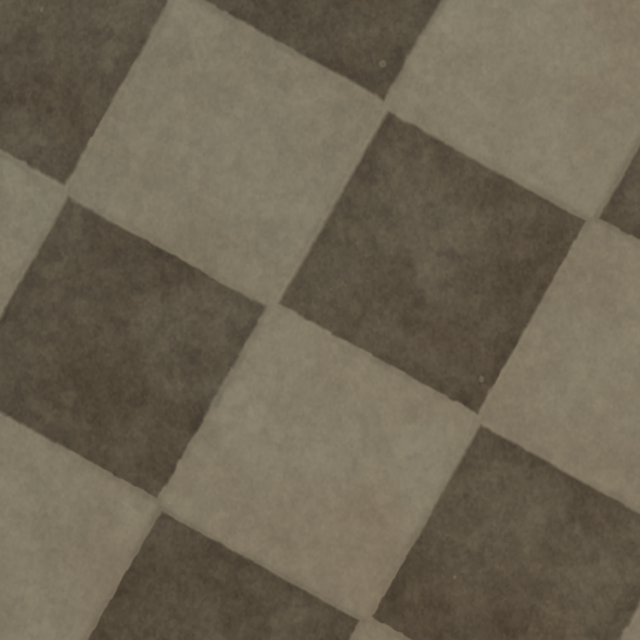
This pattern is drawn by a WebGL 1 fragment shader. Its source:

```glsl
precision highp float;
// Worn stone checkerboard floor, turned on the canvas, with mottled brown and beige tiles.

uniform vec2 u_resolution;

#define CORNER vec2(0.426, 0.523)      // one tile junction
#define SIDE_A vec2(0.3223, -0.1780)   // tile edge running right
#define SIDE_B vec2(0.1771, 0.3120)    // tile edge running up
#define INSET 0.019                    // joint width beside dark tiles
#define SOFTNESS 0.010                 // blur of tile edges
#define ROUGHNESS 0.007                // wobble of tile edges
#define LIGHT_COLOR vec3(0.506, 0.470, 0.395)
#define DARK_COLOR vec3(0.345, 0.309, 0.251)
#define JOINT_COLOR vec3(0.455, 0.415, 0.345)
#define MOTTLE 0.11                    // strength of the stone clouds
#define GRAIN 0.075                    // strength of the fine grain

float hash(vec2 p) {
  p = fract(p * vec2(0.1031, 0.1137));
  p += dot(p, p.yx + 33.33);
  return fract((p.x + p.y) * p.x * 97.3);
}

vec2 hash2(vec2 p) {
  return vec2(hash(p + 17.0), hash(p + 71.0));
}

// Soft cellular noise: random cell values blended by distance, about -0.5 to 0.5.
float cells(vec2 p) {
  vec2 base = floor(p);
  float sum = 0.0;
  float weight = 0.0;
  for (int y = -1; y <= 1; y++) {
    for (int x = -1; x <= 1; x++) {
      vec2 id = base + vec2(float(x), float(y));
      vec2 away = id + hash2(id + 200.0) - p;
      float w = exp(-6.0 * dot(away, away));
      sum += w * hash(id + 300.0);
      weight += w;
    }
  }
  return sum / weight - 0.5;
}

// Small pale chips: only a few cells hold one.
float chips(vec2 p) {
  vec2 id = floor(p);
  vec2 away = fract(p) - 0.3 - 0.4 * hash2(id + 500.0);
  float size = 0.08 + 0.12 * hash(id + 620.0);
  float ragged = length(away * vec2(1.0, 0.7)) + 0.10 * cells(p * 5.0);
  return step(0.965, hash(id + 740.0)) * (1.0 - smoothstep(size * 0.4, size, ragged));
}

// Canvas position to tile units along the two edge directions.
vec2 toTiles(vec2 p) {
  vec2 d = p - CORNER;
  float area = SIDE_A.x * SIDE_B.y - SIDE_A.y * SIDE_B.x;
  return vec2(d.x * SIDE_B.y - d.y * SIDE_B.x,
              SIDE_A.x * d.y - SIDE_A.y * d.x) / area;
}

void main() {
  vec2 p = gl_FragCoord.xy / u_resolution;

  // Stone noise from broad clouds to fine grain
  float broad = cells(p * 6.0 + 40.0);
  float cloud = cells(p * 17.0 + 90.0);
  float spots = cells(p * 44.0 + 130.0);
  float flecks = cells(p * vec2(95.0, 85.0) + 170.0);
  float grain = cells(p * vec2(210.0, 180.0) + 20.0);

  // Tile lattice with slightly ragged edges
  vec2 tile = toTiles(p);
  tile += ROUGHNESS * vec2(0.6 * spots + flecks, 0.6 * spots - flecks);
  vec2 id = floor(tile);
  vec2 f = fract(tile);
  float edge = min(min(f.x, 1.0 - f.x), min(f.y, 1.0 - f.y));
  float isDark = 1.0 - mod(id.x + id.y, 2.0);
  float inside = mix(-edge, edge, isDark);

  // Tile coverage and a soft, broken stain along the joint
  float blur = max(SOFTNESS * (1.0 + 0.9 * broad), 2.0 / min(u_resolution.x, u_resolution.y));
  float dark = smoothstep(INSET - blur, INSET + blur, inside);
  float fromJoint = (inside - 0.4 * INSET) / INSET;
  float joint = exp(-fromJoint * fromJoint) * clamp(0.45 + 1.2 * cloud, 0.0, 1.0);

  // Each tile gets its own tone; clouds show more on dark stone
  float tone = 1.0 + 0.04 * (hash(id + 850.0) - 0.5);
  float stain = 0.8 * broad + 0.8 * cloud + 0.8 * spots;
  float shade = tone + MOTTLE * mix(0.6, 1.5, dark) * stain;
  shade += GRAIN * mix(0.75, 1.6, dark) * (0.8 * flecks + grain);

  vec3 color = mix(LIGHT_COLOR, DARK_COLOR, dark);
  color = mix(color, JOINT_COLOR, joint * (1.0 - dark)) * shade;

  // Cool and warm drift, cooler toward the upper left
  float cool = 0.5 * broad + 0.3 * cloud + 0.25 * (p.y - p.x);
  color += cool * vec3(-0.024, 0.002, 0.014);

  // Wear: pale chips on dark tiles, soft dirt at the rims
  float worn = dark * chips(p * 26.0 + 60.0);
  color = mix(color, LIGHT_COLOR, 0.5 * worn);
  float rim = 1.0 - smoothstep(0.0, 0.12, abs(inside - INSET));
  color *= 1.0 - 0.05 * rim * dark;

  gl_FragColor = vec4(color, 1.0);
}
```
